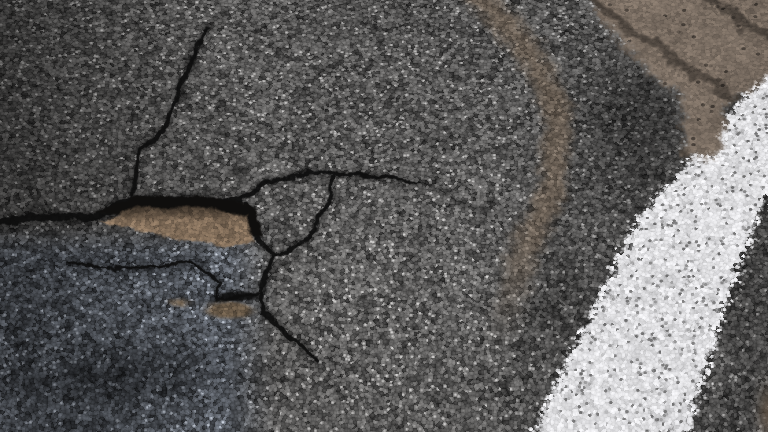
This texture is drawn by a WebGL 2 fragment shader. Its source:

```glsl
#version 300 es
precision highp float;
// Cracked asphalt with a pothole, a dusty arc, washed-up sand and a worn white road line.
uniform vec2 u_resolution;
out vec4 outColor;

float hash(vec2 p) {
  p = fract(p * vec2(0.1031, 0.1137));
  p += dot(p, p.yx + 33.33);
  return fract((p.x + p.y) * p.x * 7.31 + p.y * 5.17);
}

// Cellular noise: x = distance to the nearest stone, y = its random shade
vec2 stones(vec2 p) {
  vec2 cell = floor(p), best = vec2(9.0, 0.0);
  for (int j = -1; j <= 1; j++)
    for (int i = -1; i <= 1; i++) {
      vec2 id = cell + vec2(i, j);
      vec2 seed = vec2(hash(id + 71.0), hash(id + 137.0));
      float d = length(id + seed - p);
      if (d < best.x) best = vec2(d, hash(id + 211.0));
    }
  return best;
}

// Layered sines, roughly -1 to 1
float waves(vec2 p) {
  float sum = 0.0, amp = 0.5;
  for (int i = 0; i < 5; i++) {
    sum += amp * sin(p.x + 1.7 * sin(p.y)) * cos(p.y * 1.1 + sin(p.x * 0.8));
    p = mat2(1.5, 1.1, -1.1, 1.5) * p + 3.7;
    amp *= 0.62;
  }
  return sum;
}

float segment(vec2 p, vec2 a, vec2 b) {
  vec2 ab = b - a;
  return length(p - a - ab * clamp(dot(p - a, ab) / dot(ab, ab), 0.0, 1.0));
}

float path(vec2 p, vec2 q[6]) {
  float d = 99.0;
  for (int i = 0; i < 5; i++) d = min(d, segment(p, q[i], q[i + 1]));
  return d;
}

// Signed distance to a closed outline, negative inside
float outline(vec2 p, vec2 q[8]) {
  float d = 99.0, side = 1.0;
  for (int i = 0; i < 8; i++) {
    vec2 a = q[i], b = q[(i + 1) % 8];
    d = min(d, segment(p, a, b));
    if ((a.y > p.y) != (b.y > p.y) && p.x < a.x + (b.x - a.x) * (p.y - a.y) / (b.y - a.y)) side = -side;
  }
  return d * side;
}

float blob(vec2 p, vec2 center, vec2 radius) {
  return exp(-dot((p - center) / radius, (p - center) / radius));
}

void main() {
  // The canvas is 16 by 9 units
  vec2 p = gl_FragCoord.xy / u_resolution * vec2(16.0, 9.0);
  float px = 9.0 / u_resolution.y;
  float broad = waves(p * 1.6), rough = waves(p * 6.0 + 9.0);
  vec2 bent = p + 0.07 * vec2(waves(p * 5.0), waves(p * 5.0 + 20.0));

  // Stone grain, flatter towards the far edge
  vec2 ground = vec2(p.x, p.y + 0.025 * p.y * p.y);
  vec2 fine = stones(ground * 13.0), coarse = stones(ground * 6.5 + 40.0);
  float grain = 0.62 * fine.y + 0.25 * coarse.y + 0.35 * (0.55 - fine.x);

  // Asphalt shade: dark at the left, around the arc and past the line
  float sunken = smoothstep(5.8, 4.6, p.x) * smoothstep(4.4, 3.6, p.y);
  float tone = mix(0.21, 0.315, smoothstep(1.0, 6.0, p.x + 0.15 * p.y)) + 0.015 * broad;
  tone += 0.04 * blob(p, vec2(8.5, 3.0), vec2(3.5, 3.0));
  tone -= 0.11 * blob(p, vec2(13.3, 6.3), vec2(1.2, 1.7));
  tone -= 0.06 * blob(p, vec2(11.8, 2.3), vec2(1.2, 2.2));
  tone -= 0.10 * blob(p, vec2(3.0, 1.2), vec2(2.2, 0.6));
  tone -= 0.05 * smoothstep(14.4, 15.6, p.x);
  tone += sunken * (0.02 + 0.05 * rough);
  vec3 color = tone * (0.42 + 1.3 * grain) * mix(vec3(1.01, 1.0, 0.99), vec3(0.95, 1.0, 1.08), sunken);
  color += 0.22 * smoothstep(0.88, 0.98, fine.y) * smoothstep(0.6, 0.1, fine.x) * (tone / 0.33);

  // Dusty arc
  float arc = path(bent, vec2[6](vec2(10.0, 9.1), vec2(11.0, 8.0), vec2(11.65, 6.6), vec2(11.5, 5.0), vec2(10.9, 3.7), vec2(10.4, 1.8)));
  float dust = smoothstep(0.48, 0.05, arc + 0.12 * rough) * smoothstep(1.5, 4.5, p.y);
  color = mix(color, vec3(0.45, 0.395, 0.34) * (0.72 + 0.5 * grain), 0.75 * dust);

  // Cracks
  float right = path(bent, vec2[6](vec2(5.0, 4.8), vec2(5.52, 5.17), vec2(6.46, 5.42), vec2(7.4, 5.36), vec2(8.75, 5.2), vec2(10.2, 4.55)));
  float left = path(bent, vec2[6](vec2(-0.2, 4.35), vec2(0.83, 4.5), vec2(1.98, 4.46), vec2(2.6, 4.85), vec2(4.2, 4.8), vec2(5.0, 4.8)));
  float upper = path(bent, vec2[6](vec2(4.33, 8.42), vec2(3.96, 7.65), vec2(3.65, 6.92), vec2(3.4, 6.29), vec2(2.92, 5.87), vec2(2.75, 4.94)));
  float branch = path(bent, vec2[6](vec2(6.94, 5.35), vec2(6.87, 4.83), vec2(6.46, 4.1), vec2(5.83, 3.7), vec2(5.73, 3.69), vec2(5.4, 3.95)));
  float down = path(bent, vec2[6](vec2(5.15, 4.7), vec2(5.35, 4.0), vec2(5.73, 3.65), vec2(5.42, 2.96), vec2(5.5, 2.5), vec2(6.62, 1.5)));
  float lower = path(bent, vec2[6](vec2(1.4, 3.5), vec2(2.7, 3.4), vec2(3.95, 3.54), vec2(4.6, 3.1), vec2(4.5, 2.75), vec2(5.4, 2.9)));
  float crack = min(min(left - 0.03, right + 0.05 * smoothstep(7.5, 9.5, p.x)), min(min(upper, branch), min(down, lower + 0.01)));
  crack += 0.018 * rough;
  color *= 1.0 - 0.3 * smoothstep(0.22, 0.0, crack);
  color = mix(color, vec3(0.05), 0.92 * smoothstep(0.045 + px, 0.045 - px, crack));
  color *= 1.0 - 0.4 * blob(p, vec2(4.94, 5.45), vec2(0.2, 0.16));

  // Pothole: shadowed rim, then the dirt floor
  float hole = outline(bent, vec2[8](vec2(2.05, 4.38), vec2(2.75, 4.7), vec2(4.5, 4.68), vec2(5.15, 4.5), vec2(5.3, 3.95), vec2(4.7, 3.85), vec2(3.9, 3.98), vec2(3.1, 4.12)));
  float rim = max(hole - 0.2, 4.2 - p.y - 0.15 * (p.x - 4.6));
  color = mix(color, vec3(0.06, 0.055, 0.05), smoothstep(0.04, -0.04, rim));
  vec3 dirt = vec3(0.52, 0.44, 0.36) * (0.72 + 0.5 * grain + 0.08 * rough);
  dirt *= mix(1.0, 0.5, smoothstep(4.35, 4.7, p.y + 0.08 * rough));
  color = mix(color, dirt, smoothstep(0.03, -0.05, hole));
  float pocket = blob(p, vec2(4.8, 2.54), vec2(0.55, 0.2)) + 0.6 * blob(p, vec2(3.75, 2.7), vec2(0.35, 0.15));
  color = mix(color, vec3(0.42, 0.36, 0.29) * (0.65 + 0.6 * grain), smoothstep(0.25, 0.7, pocket + 0.12 * rough));
  color = mix(color, vec3(0.05), 0.85 * smoothstep(0.3, 0.7, blob(p, vec2(4.95, 2.83), vec2(0.5, 0.11))));

  // Worn white line with pits
  float leftEdge = p.x - (11.04 + 0.5 * p.y + 0.38 * max(p.y - 4.5, 0.0));
  float rightEdge = 14.4 + 0.24 * p.y + 0.02 * p.y * p.y - p.x;
  float inside = min(leftEdge, rightEdge) + 0.09 * rough + 0.3 * (grain - 0.5);
  float paint = smoothstep(-0.05, 0.12, inside);
  float pits = smoothstep(0.17, 0.05, fine.y) * smoothstep(0.65, 0.25, fine.x);
  pits = max(pits, 0.6 * smoothstep(0.5, 0.85, rough));
  color = mix(color, vec3(0.89, 0.89, 0.9) * (0.82 + 0.3 * grain), paint * (1.0 - 0.6 * pits));

  // Sand with dark runnels and pebbles
  float sand = outline(bent, vec2[8](vec2(12.0, 9.4), vec2(13.0, 8.0), vec2(14.2, 7.0), vec2(14.2, 5.7), vec2(15.0, 5.8), vec2(15.1, 6.7), vec2(17.0, 8.2), vec2(17.0, 9.6)));
  float runnel = smoothstep(0.84, 1.0, sin(dot(p, vec2(2.6, 3.6)) + 1.3 * broad));
  vec3 sandColor = vec3(0.49, 0.44, 0.395) * (0.8 + 0.35 * grain + 0.09 * broad) * (1.0 - 0.35 * runnel);
  sandColor *= 1.0 - 0.45 * smoothstep(0.9, 0.97, coarse.y) * smoothstep(0.4, 0.2, coarse.x);
  color = mix(color, sandColor, smoothstep(0.12, -0.12, sand + 0.12 * rough + 0.15 * (grain - 0.5)));
  color = mix(color, vec3(0.4, 0.34, 0.28), 0.7 * blob(p, vec2(16.0, 0.4), vec2(0.2, 0.5)));

  outColor = vec4(clamp(color, 0.0, 1.0), 1.0);
}
```
